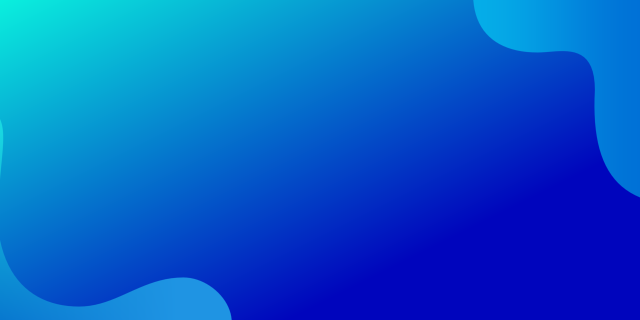
Reproduce this background procedurally as a WebGL 2 fragment shader.

```glsl
#version 300 es
precision highp float;

uniform vec2 u_resolution;
out vec4 fragColor;

// Signed distance to a cubic Bezier, positive on the left of its travel.
// Keeps whichever is nearer: the new curve or the distance passed in.
float nearerCurve(float nearest, vec2 p, vec2 a, vec2 b, vec2 c, vec2 d) {
    const int STEPS = 20;
    vec2 start = a;
    for (int i = 1; i <= STEPS; i++) {
        float t = float(i) / float(STEPS);
        float s = 1.0 - t;
        vec2 end = s * s * s * a + 3.0 * s * s * t * b + 3.0 * s * t * t * c + t * t * t * d;
        vec2 along = end - start;
        vec2 rel = p - start;
        float h = clamp(dot(rel, along) / dot(along, along), 0.0, 1.0);
        float dist = length(rel - along * h);
        float side = along.x * rel.y - along.y * rel.x;
        if (dist < abs(nearest)) nearest = side < 0.0 ? -dist : dist;
        start = end;
    }
    return nearest;
}

// Wavy corner at the upper right, negative inside
float upperBlob(vec2 p) {
    vec2 hollow = vec2(1.680, 0.836);
    vec2 shoulder = vec2(1.859, 0.719);
    float d = nearerCurve(9.0, p, vec2(1.479, 1.0), vec2(1.487, 0.891), vec2(1.5625, 0.836), hollow);
    d = nearerCurve(d, p, hollow, vec2(1.75, 0.836), vec2(1.859, 0.875), shoulder);
    d = nearerCurve(d, p, shoulder, vec2(1.849, 0.536), vec2(1.893, 0.427), vec2(2.0, 0.383));
    return -d;
}

// Wave at the lower left and its thin bulge on the left edge, negative inside
float lowerBlob(vec2 p) {
    vec2 trough = vec2(0.247, 0.042);
    vec2 crest = vec2(0.573, 0.133);
    float wave = nearerCurve(9.0, p, vec2(0.0, 0.25), vec2(0.031, 0.102), vec2(0.130, 0.042), trough);
    wave = nearerCurve(wave, p, trough, vec2(0.365, 0.042), vec2(0.443, 0.133), crest);
    wave = nearerCurve(wave, p, crest, vec2(0.646, 0.133), vec2(0.719, 0.070), vec2(0.724, 0.0));
    float bulge = nearerCurve(9.0, p, vec2(0.0, 0.628), vec2(0.018, 0.589), vec2(0.008, 0.531), vec2(0.0, 0.44));
    return min(wave, bulge);
}

float coverage(float d) {
    float pixel = 1.0 / u_resolution.y;
    return 1.0 - smoothstep(-0.7 * pixel, 0.7 * pixel, d);
}

void main() {
    vec2 uv = gl_FragCoord.xy / u_resolution;
    vec2 p = uv * vec2(2.0, 1.0);

    // Diagonal backdrop from cyan to deep blue
    float diagonal = clamp((uv.x + 1.0 - uv.y) / 1.45, 0.0, 1.0);
    vec3 color = mix(vec3(0.04, 0.94, 0.87), vec3(0.0, 0.02, 0.74), diagonal);

    // Upper blob darkens toward the right edge
    vec3 upperColor = mix(vec3(0.02, 0.68, 0.91), vec3(0.0, 0.44, 0.84), smoothstep(1.46, 2.04, p.x));
    color = mix(color, upperColor, coverage(upperBlob(p)));

    // Lower blob brightens toward its crest and up the left edge
    float reach = clamp(p.x / 0.55, 0.0, 1.0);
    vec3 lowerColor = mix(vec3(0.03, 0.47, 0.81), vec3(0.12, 0.58, 0.89), reach);
    lowerColor = mix(lowerColor, vec3(0.10, 0.85, 0.88), clamp(p.y / 0.6, 0.0, 1.0) * (1.0 - reach));
    color = mix(color, lowerColor, coverage(lowerBlob(p)));

    fragColor = vec4(color, 1.0);
}
```
